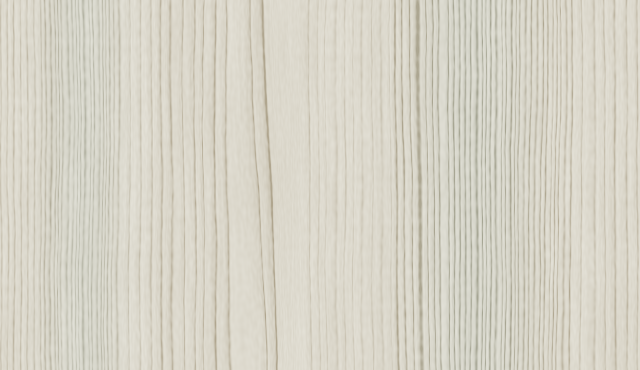
This texture is drawn by a Shadertoy shader. Its source:

```glsl
// Pale whitewashed softwood with upright growth rings.
// A band table sets ring spacing and strength across the board; each ring
// darkens slowly into a thin late-wood line, and stretched noise adds fibres.

// Each band: right end, number of rings, line strength
const vec3 BANDS[12] = vec3[12](
    vec3(0.065, 8.0, 0.50), vec3(0.185, 18.0, 0.55), vec3(0.320, 8.0, 0.58),
    vec3(0.352, 2.0, 0.75), vec3(0.388, 1.0, 0.85), vec3(0.408, 1.0, 0.95),
    vec3(0.483, 1.0, 0.42), vec3(0.605, 9.0, 0.30), vec3(0.710, 9.0, 0.95),
    vec3(0.800, 11.0, 0.78), vec3(0.895, 12.0, 0.70), vec3(1.030, 8.0, 0.55));

vec2 gradientAt(vec2 cell) {
    float angle = 6.2832 * fract(sin(dot(cell, vec2(127.1, 311.7))) * 43758.5);
    return vec2(cos(angle), sin(angle));
}

float gradientNoise(vec2 p) {
    vec2 i = floor(p), f = p - i;
    vec2 s = f * f * f * (f * (f * 6.0 - 15.0) + 10.0);
    vec2 e = vec2(0.0, 1.0);
    float low = mix(dot(gradientAt(i), f),
                    dot(gradientAt(i + e.yx), f - e.yx), s.x);
    float high = mix(dot(gradientAt(i + e.xy), f - e.xy),
                     dot(gradientAt(i + 1.0), f - 1.0), s.x);
    return 1.4 * mix(low, high, s.y);
}

float bump(float x, float centre, float width) {
    float d = (x - centre) / width;
    return exp(-d * d);
}

// Follows the rings sideways as they lean and wander along the board
float ringCoordinate(vec2 p, float height) {
    float u = p.x;
    u -= 0.032 * smoothstep(1.1, -0.1, height) * bump(p.x, 0.412, 0.045);
    u -= 0.008 * (1.0 - height) * (bump(p.x, 0.65, 0.09) - bump(p.x, 0.85, 0.08));
    u += 0.0035 * gradientNoise(vec2(p.x * 9.0, p.y * 4.0));
    u += 0.0010 * gradientNoise(vec2(p.x * 40.0, p.y * 16.0 + 7.0));
    return u + 0.0038 * gradientNoise(vec2(u * 70.0, 3.5));
}

// Darkness of the ring pattern, negative on the lit edge of a line
float rings(float u) {
    float start = -0.02, phase = 0.0, density = 1.0, strength = 0.5;
    for (int i = 0; i < 12; i++) {
        vec3 band = BANDS[i];
        float width = band.x - start;
        phase += band.y * clamp((u - start) / width, 0.0, 1.0);
        if (u >= start) density = band.y / width;
        strength = mix(strength, band.z, smoothstep(0.001, 0.004, u - start));
        start = band.x;
    }
    float before = (1.0 - fract(phase)) / density;
    float after = fract(phase) / density;
    float line = bump(min(before, after), 0.0, 0.0013);
    float shade = exp(-min(before / min(0.006, 0.35 / density), after / 0.0013));
    float glow = smoothstep(0.001, 0.003, after) * exp(-after / 0.004);
    float vary = 0.95 + 0.4 * gradientNoise(vec2(floor(phase + 0.5) * 0.73, 1.3));
    return strength * (vary * (0.58 * line + 0.30 * shade) - 0.12 * glow);
}

void mainImage(out vec4 fragColor, in vec2 fragCoord) {
    vec2 p = fragCoord / iResolution.x;
    float height = fragCoord.y / iResolution.y;
    float u = ringCoordinate(p, height);

    // Long fibres, short pores and broad changes of tone
    float fibre = gradientNoise(vec2(u * 230.0, p.y * 9.0));
    float pores = gradientNoise(vec2(u * 310.0, p.y * 75.0));
    float tone = gradientNoise(vec2(u * 16.0, p.y * 1.5 + 5.0));

    float dark = rings(u) * (1.0 + 0.35 * pores + 0.2 * fibre);
    dark += 0.08 + 0.07 * fibre + 0.07 * pores + 0.07 * tone;

    // Late wood is grey-green in the dense bands and tan elsewhere
    float cool = bump(p.x, 0.13, 0.06) + bump(p.x, 0.74, 0.09);
    vec3 lateWood = mix(vec3(0.69, 0.65, 0.56), vec3(0.65, 0.65, 0.58), min(cool, 1.0));
    vec3 paleWood = mix(vec3(0.885, 0.873, 0.832), vec3(0.880, 0.877, 0.840), min(cool, 1.0));
    fragColor = vec4(mix(paleWood, lateWood, clamp(dark, -0.1, 1.0)), 1.0);
}
```
